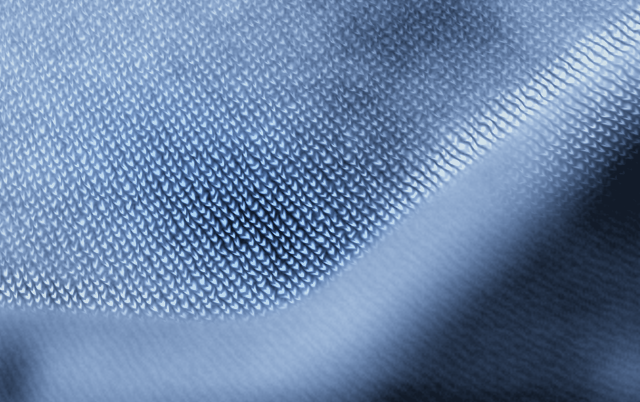
Give the GLSL for this texture, as a Shadertoy shader.

```glsl
// Soft folds of blue knitted cloth, with sharp stitches in the valley and a blurred front fold.

const float TAU = 6.2831853;

float hash(vec2 p) {
    return fract(sin(dot(p, vec2(127.1, 311.7))) * 43758.5453);
}

float valueNoise(vec2 p) {
    vec2 cell = floor(p), f = fract(p);
    f = f * f * (3.0 - 2.0 * f);
    float low = mix(hash(cell), hash(cell + vec2(1, 0)), f.x);
    float high = mix(hash(cell + vec2(0, 1)), hash(cell + vec2(1, 1)), f.x);
    return mix(low, high, f.y);
}

float fbm(vec2 p) {
    float sum = 0.0, gain = 0.5;
    for (int i = 0; i < 4; i++) {
        sum += gain * valueNoise(p);
        p = mat2(1.6, 1.2, -1.2, 1.6) * p;
        gain *= 0.5;
    }
    return sum;
}

// Soft elliptical spot, its long axis turned by angle
float spot(vec2 p, vec2 centre, vec2 radius, float angle) {
    vec2 d = p - centre;
    float c = cos(angle), s = sin(angle);
    d = vec2(c * d.x + s * d.y, c * d.y - s * d.x) / radius;
    return exp(-dot(d, d));
}

// Height of the fold's crest: nearly flat on the left, climbing on the right
float crest(float x) {
    float d = x - 0.7;
    float rise = 0.5 * (d + sqrt(d * d + 0.016));
    return 0.25 - 0.09 * x + 1.06 * rise - 0.2 * rise * rise;
}

// Approximate signed distance to the crest, positive in the valley above it
float crestDistance(vec2 p) {
    float slope = (crest(p.x + 0.01) - crest(p.x - 0.01)) / 0.02;
    return (p.y - crest(p.x)) / sqrt(1.0 + slope * slope);
}

// Curved cloth coordinates: x counts columns, y counts stitches along them
vec2 knitCoords(vec2 p) {
    float across = 0.85 * p.x - 0.17 * p.x * p.x + (0.45 + 0.28 * p.x) * p.y;
    float along = 0.62 * p.x - 0.78 * p.y;
    return vec2(across * 47.0, along * 50.0);
}

// Slanted bright strands in dark-edged columns; rib joins them into cords
float stitches(vec2 q, float rib) {
    float u = fract(q.x) - 0.5;
    float strand = 0.5 + 0.5 * cos(TAU * (q.y + 0.9 * abs(u + 0.12)));
    strand = mix(pow(strand, 1.4), 0.7, 0.5 * rib);
    float column = smoothstep(0.5, 0.16, abs(u + 0.04));
    float leg = mix(1.0, 0.5, smoothstep(-0.05, 0.25, u) * (1.0 - rib));
    return column * leg * (0.15 + 0.85 * strand);
}

float valleyLight(vec2 p) {
    float light = 0.545;
    light += 0.05 * spot(p, vec2(0.15, 0.75), vec2(0.35, 0.3), 0.0);
    light -= 0.28 * spot(p, vec2(1.07, 1.0), vec2(0.19, 0.18), 0.3);
    light -= 0.17 * spot(p, vec2(0.91, 0.70), vec2(0.34, 0.16), -1.2);
    light -= 0.20 * spot(p, vec2(0.68, 0.44), vec2(0.36, 0.20), -0.45);
    light -= 0.07 * spot(p, vec2(1.22, 0.82), vec2(0.22, 0.13), 0.6);
    light -= 0.05 * spot(p, vec2(0.12, 0.34), vec2(0.3, 0.12), -0.3);
    return light;
}

float frontLight(vec2 p, float h) {
    float light = 0.54 - 0.41 * smoothstep(0.09, 0.36, 0.12 * (p.x - 1.15) - h);
    light -= 0.13 * spot(p, vec2(1.58, 0.62), vec2(0.2, 0.15), 0.7);
    light -= 0.09 * spot(p, vec2(0.15, 0.2), vec2(0.4, 0.08), 0.0);
    light -= 0.33 * spot(p, vec2(0.02, 0.06), vec2(0.08, 0.11), 0.0);
    light += 0.06 * spot(p, vec2(0.8, 0.17), vec2(0.22, 0.07), 0.6);
    light += 0.14 * spot(p, vec2(1.58, 0.05), vec2(0.12, 0.13), 0.8);
    return light - 0.05 * smoothstep(0.08, 0.0, p.y);
}

// Maps brightness to the cloth's range from navy to pale blue
vec3 clothColour(float light) {
    float l = clamp(light, 0.07, 0.82);
    return vec3(l, 0.01 + l * (1.40 - 0.41 * l), 0.02 + l * (2.08 - 1.20 * l));
}

void mainImage(out vec4 fragColor, in vec2 fragCoord) {
    vec2 p = fragCoord / iResolution.y;
    float h = crestDistance(p);
    float valley = smoothstep(-0.04, 0.02, h);

    // Broad light of the folds and the glowing crest
    float light = mix(frontLight(p, h), valleyLight(p), smoothstep(-0.07, 0.04, h));
    float crestGlow = exp(-pow((h - 0.01) / 0.05, 2.0));
    light += crestGlow * mix(0.02, 0.09, smoothstep(0.5, 1.0, p.x));

    // Focus: strong in the valley and along the crest, faint elsewhere
    float focus = valley * (0.2 + 0.8 * spot(p, vec2(0.64, 0.42), vec2(0.52, 0.29), -0.35));
    focus = max(focus, 0.8 * exp(-pow((h - 0.025) / 0.065, 2.0)) * valley);
    focus = max(focus, 0.5 * spot(p, vec2(1.5, 0.73), vec2(0.22, 0.11), 0.75));

    // Stitches, with irregular yarn
    vec2 q = knitCoords(p);
    q += 0.5 * (vec2(valueNoise(p * 42.0), valueNoise(p * 42.0 + 17.0)) - 0.5);
    float rib = smoothstep(0.85, 1.15, p.x) * smoothstep(0.14, 0.04, abs(h));
    float yarn = 0.75 + 0.5 * valueNoise(q * vec2(1.0, 1.7));
    light += focus * (stitches(q, rib) * yarn - 0.30) * 0.92;
    light += 0.012 * (1.0 - focus) * cos(TAU * q.x);

    // Cloudy wear, fibres and fine weave grain
    float wear = fbm(p * vec2(9.0, 12.0) + 3.0) - 0.47;
    light += (0.06 + 0.08 * valley) * wear;
    light += 0.14 * (0.2 + focus) * (fbm(q * vec2(1.6, 0.8)) - 0.47);
    float grain = valueNoise(p * 135.0) + valueNoise(p.yx * 210.0 + 9.0) - 1.0;
    light += mix(0.025, 0.075, valley) * grain;

    // Deeper blue in the valley
    float deep = valley * spot(p, vec2(0.62, 0.47), vec2(0.42, 0.24), -0.4);
    vec3 colour = clothColour(light) * mix(vec3(1), vec3(0.82, 0.94, 1.04), deep);
    fragColor = vec4(colour, 1.0);
}
```
